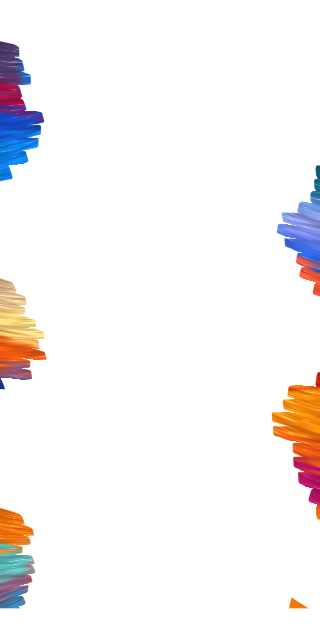
This background is drawn by a WebGL 2 fragment shader. Its source:

```glsl
#version 300 es
precision highp float;

uniform vec2 u_resolution;
out vec4 fragColor;

const float ROWS = 10.0;
const float FLOOR_Y = 0.099;
const vec3 WHITE = vec3(1.0);
const vec3 ORANGE = vec3(0.95, 0.45, 0.04);
const vec3 EMBER = vec3(0.91, 0.35, 0.07);
const vec3 AZURE = vec3(0.05, 0.48, 0.88);
const vec3 COBALT = vec3(0.08, 0.28, 0.76);
const vec3 CRIMSON = vec3(0.66, 0.06, 0.28);
const vec3 MAUVE = vec3(0.56, 0.34, 0.46);

float hash(vec2 p) {
    return fract(sin(dot(p, vec2(127.1, 311.7))) * 43758.5453);
}

float noise(vec2 p) {
    vec2 i = floor(p);
    vec2 f = fract(p);
    f = f * f * (3.0 - 2.0 * f);
    return mix(mix(hash(i), hash(i + vec2(1, 0)), f.x),
               mix(hash(i + vec2(0, 1)), hash(i + vec2(1, 1)), f.x), f.y);
}

// Four paints, blended around three positions
vec3 ramp(float t, vec3 stops, vec3 a, vec3 b, vec3 c, vec3 d) {
    vec3 k = smoothstep(stops - 0.07, stops + 0.07, vec3(t));
    return mix(mix(mix(a, b, k.x), c, k.y), d, k.z);
}

// Stack of brush strokes growing from an edge; p.x is the distance from it.
// Returns the distance, the position down the stack, and the coverage.
vec3 strokes(vec2 p, float top, float bottom, vec2 slants, float reach[10], float pixel) {
    float size = top - bottom;
    float slant = mix(slants.x, slants.y, clamp((top - p.y) / size, 0.0, 1.0));
    float wave = 0.003 * (noise(p * vec2(30.0, 45.0)) - 0.5);
    float t = (top - p.y - slant * (p.x - 0.07) + wave) / size;
    float row = clamp(floor(t * ROWS), 0.0, ROWS - 1.0);
    float across = t * ROWS - row - 0.5;
    float rowHeight = size / ROWS;
    float seed = hash(vec2(row, top));

    // Gaps open towards the tips, some of them deeper than others
    float len = reach[int(row)] + across * (seed - 0.3) * 0.02;
    float opening = smoothstep(0.25 + 0.5 * seed, 1.0, p.x / len);
    float halfWidth = rowHeight * mix(0.65, 0.36 + 0.08 * seed, opening);
    float corner = 0.006;
    vec2 q = vec2(p.x - len, abs(across) * rowHeight - halfWidth) + corner;
    float shape = length(max(q, 0.0)) + min(max(q.x, q.y), 0.0) - corner;
    shape = max(shape, (abs(t - 0.5) - 0.5) * size);
    return vec3(p.x, t, 1.0 - smoothstep(-pixel, pixel, shape));
}

// Fine bristle marks that follow the stroke direction
vec3 bristles(vec3 paint, vec2 s) {
    float curve = s.y + 3.0 * s.x * s.x;
    float broad = noise(vec2(s.x * 16.0, curve * 32.0));
    float fine = noise(vec2(s.x * 22.0 + 7.0, curve * 110.0));
    paint *= 0.72 + 0.3 * broad + 0.24 * fine;
    return mix(paint, WHITE, 0.3 * smoothstep(0.78, 1.0, fine));
}

// Uneven colour borders
float smear(vec3 s) {
    return s.y + 0.16 * (noise(vec2(s.x * 14.0, s.y * 38.0)) - 0.5);
}

vec3 lay(vec3 base, vec3 paint, vec3 s) {
    return mix(base, clamp(bristles(paint, s.xy), 0.0, 1.0), s.z);
}

void main() {
    vec2 p = gl_FragCoord.xy / u_resolution * vec2(1.0, 2.0);
    vec2 mirrored = vec2(1.0 - p.x, p.y);
    float pixel = 0.8 / u_resolution.x;
    vec3 color = WHITE;

    // Upper left: violet and crimson over blue
    vec3 s = strokes(p, 1.857, 1.448, vec2(0.22, -0.2), float[10](
        0.060, 0.073, 0.096, 0.065, 0.078, 0.135, 0.128, 0.120, 0.085, 0.035), pixel);
    vec3 paint = ramp(smear(s), vec3(0.3, 0.5, 0.68), vec3(0.32, 0.24, 0.44), CRIMSON, COBALT, AZURE);
    paint = mix(paint, AZURE, 0.8 * smoothstep(0.04, 0.09, s.x) * (1.0 - smoothstep(0.25, 0.38, s.y)));
    color = lay(color, paint, s);

    // Upper right: teal, blue and a hot lower edge
    s = strokes(mirrored, 1.492, 1.094, vec2(-0.15, -0.28), float[10](
        0.013, 0.018, 0.030, 0.068, 0.118, 0.133, 0.110, 0.073, 0.062, 0.020), pixel);
    paint = ramp(smear(s), vec3(0.24, 0.5, 0.78), vec3(0.08, 0.4, 0.52),
                 vec3(0.32, 0.61, 0.87), vec3(0.1, 0.36, 0.9), vec3(0.93, 0.33, 0.2));
    float glow = exp(-dot(s.xy - vec2(0.02, 0.48), s.xy - vec2(0.02, 0.48)) * 35.0);
    color = lay(color, mix(paint, vec3(0.64, 0.6, 0.9), 0.8 * glow), s);

    // Middle left: cream and yellow over fire
    s = strokes(p, 1.112, 0.781, vec2(0.24, 0.05), float[10](
        0.047, 0.081, 0.078, 0.112, 0.138, 0.122, 0.143, 0.094, 0.099, 0.010), pixel);
    paint = ramp(smear(s), vec3(0.25, 0.54, 0.79), vec3(0.89, 0.74, 0.56),
                 vec3(0.98, 0.84, 0.48), EMBER, MAUVE);
    color = lay(color, mix(paint, COBALT * 0.7, smoothstep(0.87, 0.93, s.y)), s);

    // Middle right: orange over magenta
    s = strokes(mirrored, 0.841, 0.398, vec2(-0.05, -0.32), float[10](
        0.012, 0.100, 0.115, 0.150, 0.146, 0.085, 0.083, 0.068, 0.032, 0.012), pixel);
    paint = ramp(smear(s), vec3(0.1, 0.45, 0.64), vec3(0.87, 0.14, 0.06),
                 vec3(0.97, 0.54, 0.04), EMBER, vec3(0.7, 0.07, 0.38));
    color = lay(color, mix(paint, ORANGE, smoothstep(0.87, 0.95, s.y)), s);

    // Lower left: orange above a teal and mauve fan, cut flat below
    s = strokes(p, 0.391, 0.078, vec2(0.3, -0.4), float[10](
        0.073, 0.104, 0.094, 0.070, 0.105, 0.107, 0.099, 0.088, 0.076, 0.066), pixel);
    float aboveFloor = smoothstep(-pixel, pixel, p.y - FLOOR_Y);
    s.z *= aboveFloor;
    paint = ramp(smear(s), vec3(0.33, 0.62, 0.78), ORANGE, vec3(0.36, 0.74, 0.72),
                 MAUVE, vec3(0.22, 0.47, 0.66));
    float rim = smoothstep(0.06, 0.1, s.x) * smoothstep(0.42, 0.5, s.y);
    color = lay(color, mix(paint, vec3(0.74, 0.36, 0.44), 0.6 * rim), s);

    // Lower right: tip of an orange stroke
    float rise = p.y - FLOOR_Y;
    float tip = max(0.903 + 0.24 * rise - p.x, rise - 0.64 * (0.964 - p.x));
    s = vec3(mirrored, (1.0 - smoothstep(-pixel, pixel, tip)) * aboveFloor);
    color = lay(color, ORANGE, s);

    fragColor = vec4(color, 1.0);
}
```
